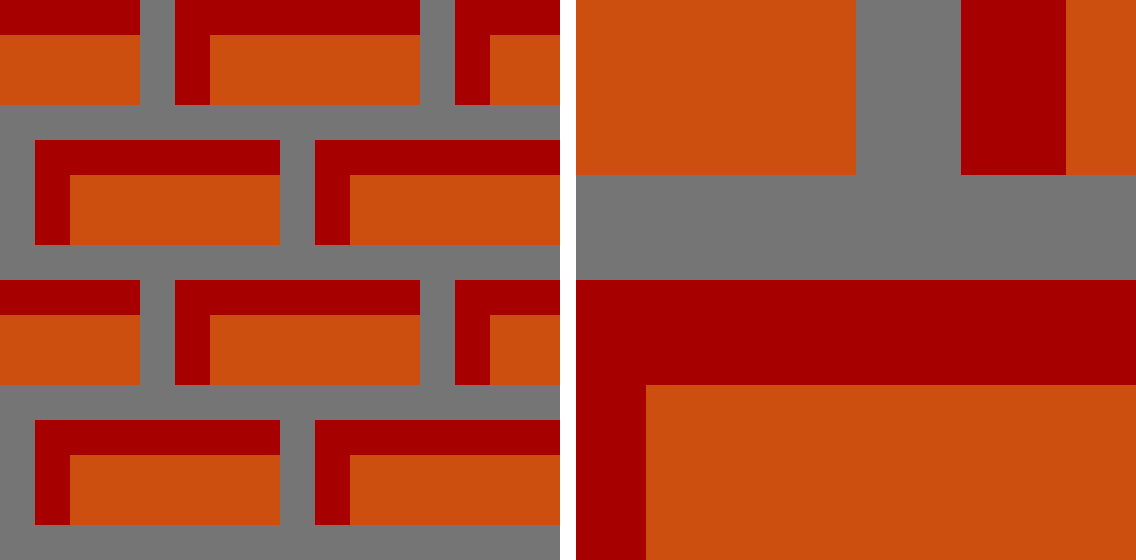
Left, the full canvas; right, a detail of the centre.
Reproduce this pattern procedurally as a WebGL 2 fragment shader.

```glsl
#version 300 es
precision highp float;
// Running-bond brick wall: flat orange bricks with a dark red band along the
// top and left, set in grey mortar. Each brick is a box in a repeating cell,
// measured in grid units; alternate courses shift by half a cell.

#define BRICKS_ACROSS 2.0
#define COURSES 4.0            // even, so the half shift wraps
#define CELL vec2(8.0, 4.0)    // brick plus joint, in grid units
#define JOINT 1.0              // mortar width
#define BAND 1.0               // red band width
#define MORTAR_COLOR vec3(0.46, 0.46, 0.46)
#define BAND_COLOR vec3(0.65, 0.0, 0.0)
#define FACE_COLOR vec3(0.80, 0.31, 0.06)

uniform vec2 u_resolution;
out vec4 fragColor;

// Pixel coverage on each axis, from the signed distance inside an edge
vec2 coverage(vec2 inside, vec2 pixel) {
  return clamp(0.5 + inside / pixel, 0.0, 1.0);
}

void main() {
  vec2 gridSize = CELL * vec2(BRICKS_ACROSS, COURSES);
  vec2 pixel = gridSize / u_resolution;
  vec2 p = gl_FragCoord.xy * pixel;

  // Cell boundaries run through the middle of the mortar joints
  p -= 0.5 * JOINT;
  float course = floor(p.y / CELL.y);
  p.x += 0.5 * CELL.x * mod(course, 2.0);
  vec2 local = mod(p, CELL) - 0.5 * CELL;

  // Brick outline
  vec2 halfBrick = 0.5 * (CELL - JOINT);
  vec2 brick = coverage(halfBrick - abs(local), pixel);

  // Face lies right of the left band and below the top band
  vec2 fromBand = vec2(local.x + halfBrick.x, halfBrick.y - local.y) - BAND;
  vec2 face = coverage(fromBand, pixel);

  vec3 brickColor = mix(BAND_COLOR, FACE_COLOR, face.x * face.y);
  fragColor = vec4(mix(MORTAR_COLOR, brickColor, brick.x * brick.y), 1.0);
}
```
